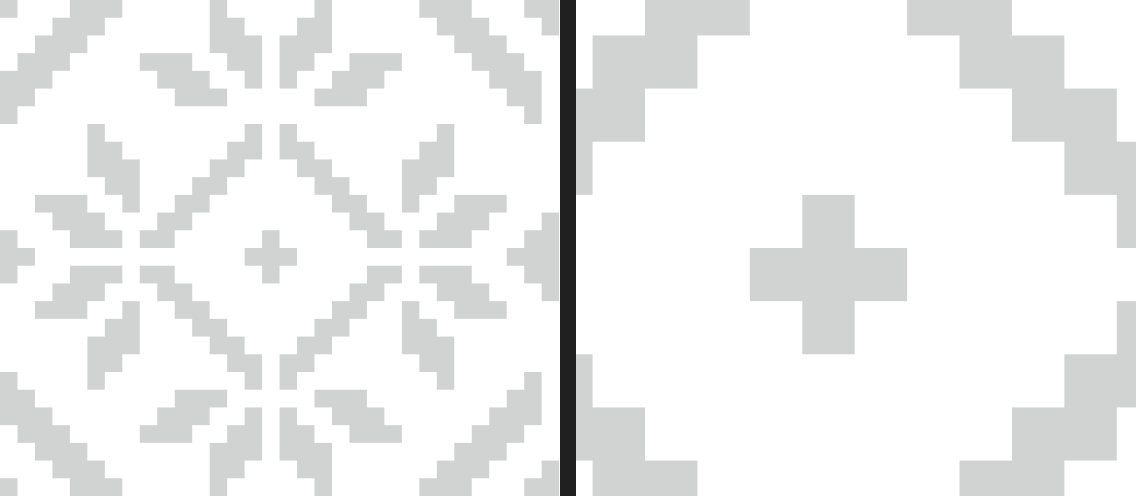
Left, the full canvas; right, a detail of the centre.
Give the GLSL for this pattern, as a WebGL 2 fragment shader.

```glsl
#version 300 es
precision highp float;
// Knitted snowflake motif in pale grey on white, one motif filling the canvas.
// Each stitch of the grid is folded about the central stitch, then tested
// against diagonal bands; the stitch edges are blended over one pixel.

#define GRID vec2(32.05, 28.0)   // stitches across and down
#define CENTRE vec2(15.0, 14.0)  // central stitch, counted from the top left
#define SIDE_FLOWER 8.0          // distance of the side flowers from the centre
#define END_FLOWER 9.0           // distance of the top and bottom flowers
#define YARN vec3(0.82, 0.828, 0.826)
#define GROUND vec3(1.0)

uniform vec2 u_resolution;
out vec4 fragColor;

bool within(float v, float low, float high) {
    return v > low - 0.5 && v < high + 0.5;
}

// Two slanted petals; "along" points outward from the flower's heart.
bool petals(float along, float across) {
    bool outer = within(across, 1.0, 3.0) && within(along - across, 0.0, 2.0);
    bool side = within(along, 0.0, 2.0) && within(across - along, 3.0, 5.0);
    return outer || side;
}

// 1 where the stitch is grey, 0 where it is ground.
float stitch(vec2 cell) {
    cell = clamp(cell, vec2(0.0), vec2(40.0, 27.0));
    vec2 offset = cell - CENTRE;
    vec2 d = abs(offset);
    if (d.x > 16.5) return 0.0;

    // The outer parts sit one stitch closer in the lower half.
    float outerY = d.y + (offset.y > 0.5 ? 1.0 : 0.0);
    float ring = d.x + d.y;
    float outerRing = d.x + outerY;

    bool plus = ring < 1.5;
    bool diamond = within(ring, 7.0, 8.0) && min(d.x, d.y) > 0.5;
    bool flowers = petals(d.x - SIDE_FLOWER, d.y)
                || petals(outerY - END_FLOWER, d.x);
    bool cornerBand = within(outerRing, 23.0, 25.0) && d.x < 15.5;
    bool cornerTip = outerRing > 28.5;
    bool sideTip = d.x - d.y > 13.5;
    return plus || diamond || flowers || cornerBand || cornerTip || sideTip
         ? 1.0 : 0.0;
}

void main() {
    vec2 uv = gl_FragCoord.xy / u_resolution;
    vec2 p = vec2(uv.x, 1.0 - uv.y) * GRID - 0.5;
    vec2 pixel = GRID / u_resolution;

    // Blend the four nearest stitches by their coverage of the pixel.
    vec2 cell = floor(p);
    vec2 w = clamp((fract(p) - 0.5) / pixel + 0.5, 0.0, 1.0);
    float upper = mix(stitch(cell), stitch(cell + vec2(1.0, 0.0)), w.x);
    float lower = mix(stitch(cell + vec2(0.0, 1.0)), stitch(cell + 1.0), w.x);

    fragColor = vec4(mix(GROUND, YARN, mix(upper, lower, w.y)), 1.0);
}
```
